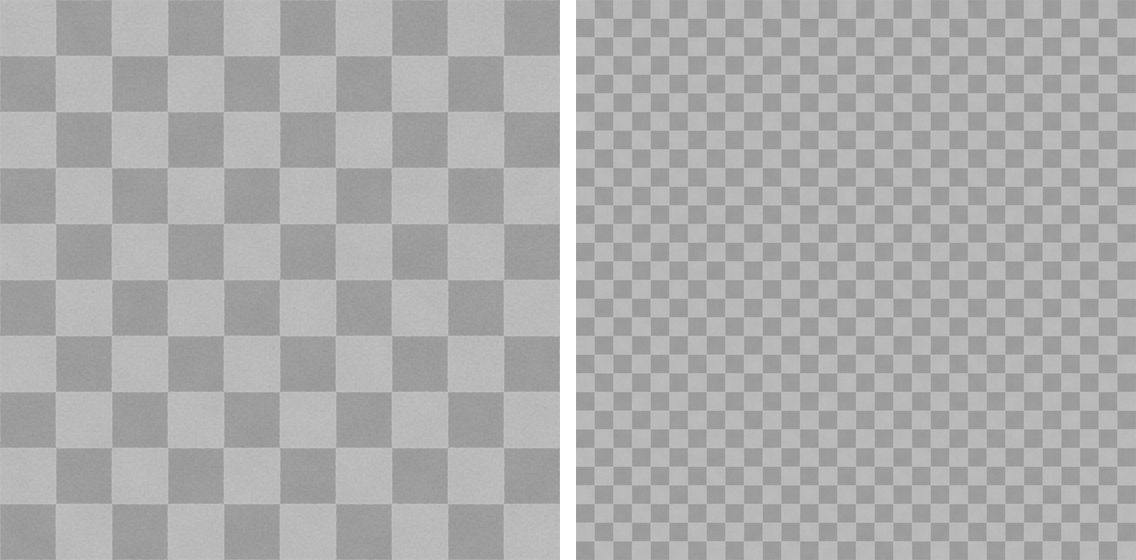
Left: one tile. Right: repeated 3 by 3.
Reproduce this pattern procedurally as a Shadertoy shader.

```glsl
// Seamless two-tone grey checkerboard with a faint paper-like surface.
// A signed distance to the square edges picks the tone; wrapping gradient
// noise adds mottling, fine grain, sparse dark specks and slight edge wobble.

#define CELLS 10.0                // squares across and down, even to tile
#define LIGHT_TONE vec3(0.728)
#define DARK_TONE vec3(0.612)
#define LIGHT_SPREAD 0.006        // growth of light squares, in cells
#define EDGE_WOBBLE 0.008         // edge irregularity, in cells
#define RIM_WIDTH 0.018           // pale seam on light squares, in cells
#define RIM_GAIN 0.012
#define MOTTLE 0.014
#define GRAIN 0.026
#define SPECKS 0.035

// Unit gradient for a lattice point
vec2 gradientAt(vec2 lattice) {
    vec3 h = fract(lattice.xyx * vec3(0.1031, 0.1030, 0.0973));
    h += dot(h, h.yzx + 33.33);
    float angle = 6.28318 * fract((h.x + h.y) * h.z);
    return vec2(cos(angle), sin(angle));
}

// Gradient noise over the unit canvas; whole-number periods make it wrap
float tileNoise(vec2 uv, vec2 period, float seed) {
    vec2 p = uv * period;
    vec2 cell = floor(p);
    vec2 f = p - cell;
    vec2 blend = f * f * f * (f * (f * 6.0 - 15.0) + 10.0);
    vec2 lo = mod(cell, period) + seed;
    vec2 hi = mod(cell + 1.0, period) + seed;
    float a = dot(gradientAt(lo), f);
    float b = dot(gradientAt(vec2(hi.x, lo.y)), f - vec2(1.0, 0.0));
    float c = dot(gradientAt(vec2(lo.x, hi.y)), f - vec2(0.0, 1.0));
    float d = dot(gradientAt(hi), f - 1.0);
    return mix(mix(a, b, blend.x), mix(c, d, blend.x), blend.y);
}

// Signed distance to square edges, in cells: positive inside light squares
float checkerDistance(vec2 p) {
    vec2 wave = 0.5 - abs(mod(p + 0.5, 2.0) - 1.0);
    return -sign(wave.x * wave.y) * min(abs(wave.x), abs(wave.y));
}

void mainImage(out vec4 fragColor, in vec2 fragCoord) {
    vec2 uv = fragCoord / iResolution.xy;
    float pixel = CELLS / min(iResolution.x, iResolution.y);

    // Squares with softly irregular edges
    float wobble = EDGE_WOBBLE * tileNoise(uv, vec2(90.0), 11.0);
    float dist = checkerDistance(uv * CELLS) + LIGHT_SPREAD + wobble;
    float light = smoothstep(-0.8 * pixel, 0.8 * pixel, dist);
    vec3 color = mix(DARK_TONE, LIGHT_TONE, light);

    // Pale seam just inside the light squares
    float rim = exp(-pow((dist - RIM_WIDTH) / RIM_WIDTH, 2.0));
    color += RIM_GAIN * rim * light;

    // Broad mottling and fine, slightly horizontal grain
    float mottle = tileNoise(uv, vec2(14.0), 37.0)
                 + 0.6 * tileNoise(uv, vec2(38.0, 46.0), 71.0);
    float grain = 0.5 * tileNoise(uv, vec2(100.0, 140.0), 103.0)
                + tileNoise(uv, vec2(210.0, 250.0), 151.0);
    color += MOTTLE * mottle + GRAIN * grain;

    // Sparse dark specks, gathered in patches
    float patches = smoothstep(-0.3, 0.4, tileNoise(uv, vec2(24.0), 197.0));
    float speck = smoothstep(0.38, 0.62, tileNoise(uv, vec2(130.0, 160.0), 229.0));
    color -= SPECKS * speck * patches;

    fragColor = vec4(color, 1.0);
}
```
